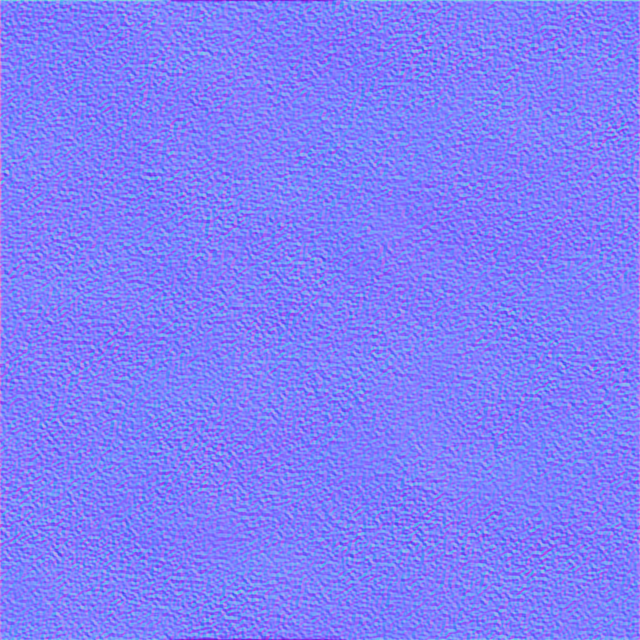
A three.js fragment shader for this texture map:

```glsl
// Tangent-space normal map of fine plaster grain over soft, broad undulations.
varying vec2 vUv;

#define GRAIN_FREQ 162.0          // cells of the finest grain across the canvas
#define GRAIN_SLOPE 0.37          // steepness of the fine grain
#define SWELL_FREQ 4.0            // cells of the broad undulation
#define SWELL_SLOPE 0.028         // steepness of the broad undulation
#define STRETCH vec2(0.97, 1.10)  // below 1 lengthens features along that axis
#define TILT 0.5                  // angle of the long axis of the grain
#define PATCHINESS 0.5            // how much the grain fades in and out
#define SEAM_WIDTH 0.002          // thin tilted rim of the sheet
#define SEAM_SLOPE vec2(0.8, 0.9) // steepness of the rim

mat2 rotation(float angle) {
  float c = cos(angle), s = sin(angle);
  return mat2(c, s, -s, c);
}

// Random gradient, each component in -1..1
vec2 randomGradient(vec2 cell) {
  vec2 seed = vec2(dot(cell, vec2(127.1, 311.7)), dot(cell, vec2(269.5, 183.3)));
  return fract(sin(seed) * 43758.55) * 2.0 - 1.0;
}

// Gradient noise: x is the value, yz its analytic derivative
vec3 gradientNoise(vec2 p) {
  vec2 cell = floor(p);
  vec2 f = p - cell;
  vec2 u = f * f * f * (f * (f * 6.0 - 15.0) + 10.0);
  vec2 du = 30.0 * f * f * (f * (f - 2.0) + 1.0);

  vec2 g00 = randomGradient(cell);
  vec2 g10 = randomGradient(cell + vec2(1.0, 0.0));
  vec2 g01 = randomGradient(cell + vec2(0.0, 1.0));
  vec2 g11 = randomGradient(cell + vec2(1.0, 1.0));
  float a = dot(g00, f);
  float b = dot(g10, f - vec2(1.0, 0.0));
  float c = dot(g01, f - vec2(0.0, 1.0));
  float d = dot(g11, f - vec2(1.0, 1.0));

  float value = mix(mix(a, b, u.x), mix(c, d, u.x), u.y);
  vec2 slope = mix(mix(g00, g10, u.x), mix(g01, g11, u.x), u.y)
    + du * (u.yx * (a - b - c + d) + vec2(b, c) - a);
  return vec3(value, slope);
}

// Slope of one tilted, stretched noise layer, turned to hide the lattice
vec2 layerSlope(vec2 uv, float freq, float angle) {
  mat2 tilt = rotation(-TILT);
  mat2 turn = rotation(angle);
  vec2 p = turn * (STRETCH * (tilt * uv) * freq) + angle * 17.3 + 40.0;
  return (STRETCH * (gradientNoise(p).yz * turn)) * tilt;
}

// Fine grain: three octaves, steepest at the smallest scale
vec2 grainSlope(vec2 uv) {
  vec2 slope = vec2(0.0);
  float freq = GRAIN_FREQ, weight = 0.94;
  for (int i = 0; i < 3; i++) {
    slope += weight * layerSlope(uv, freq, 0.6 + 1.1 * float(i));
    freq *= 0.6;
    weight *= 0.35;
  }
  return slope * GRAIN_SLOPE;
}

// Broad swells: two low octaves, steeper up and down than across
vec2 swellSlope(vec2 uv) {
  return SWELL_SLOPE * vec2(0.9, 1.1) * (layerSlope(uv, SWELL_FREQ, 0.3)
    + layerSlope(uv, SWELL_FREQ * 2.7, 0.9));
}

// Tilted rim, changing strength and direction along each side
vec2 seamSlope(vec2 uv) {
  vec2 edgeDist = min(uv, 1.0 - uv);
  vec2 rim = 1.0 - smoothstep(0.5 * SEAM_WIDTH, 1.5 * SEAM_WIDTH, edgeDist);
  float side = 0.7 + gradientNoise(vec2(3.7, uv.y * 7.0)).x;
  float dip = 1.0 - smoothstep(0.11, 0.16, abs(uv.x - 0.4));
  float across = mix(mix(0.25, 0.8, uv.y), -1.0, dip);
  return rim * SEAM_SLOPE * vec2(side, across);
}

void main() {
  // Smooth patches alternate with rougher ones
  float patches = gradientNoise(vUv * vec2(5.0, 8.0) + 11.3).x
    + 0.6 * gradientNoise(vUv * vec2(13.0, 19.0) + 5.1).x;
  float roughness = max(1.0 + PATCHINESS * patches, 0.2);

  vec2 slope = roughness * grainSlope(vUv) + swellSlope(vUv) + seamSlope(vUv);
  vec3 normal = normalize(vec3(slope, 1.0));
  gl_FragColor = vec4(normal * 0.5 + 0.5, 1.0);
}
```
